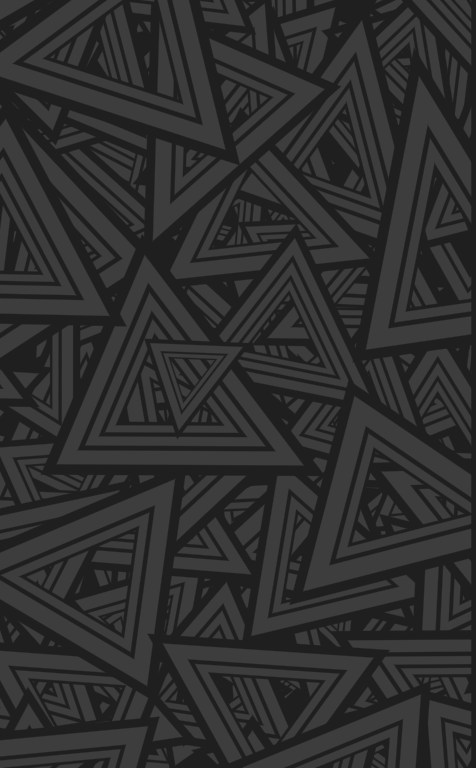
This pattern is drawn by a WebGL 2 fragment shader. Its source:

```glsl
#version 300 es
precision highp float;
// Draws a dense pile of hollow, striped triangles in two dark greys.

uniform vec2 u_resolution;
out vec4 fragColor;

const int LAYERS = 11;

vec4 hash4(vec3 seed) {
    vec4 h = fract(seed.xyzx * vec4(0.1031, 0.1030, 0.0973, 0.1099));
    h += dot(h, h.wzxy + 33.33);
    return fract((h.xxyz + h.yzzw) * h.zywx);
}

vec2 direction(float angle) {
    return vec2(cos(angle), sin(angle));
}

// Soft-edged interval: 1 between low and high, 0 outside.
float band(float x, float low, float high, float soft) {
    return clamp((x - low) / soft + 0.5, 0.0, 1.0)
         * clamp((high - x) / soft + 0.5, 0.0, 1.0);
}

// Returns (stripe brightness, coverage) of one frame around the origin.
vec2 triangleFrame(vec2 p, float inradius, vec4 rnd, float soft) {
    // Three slightly skewed sides, each touching the inscribed circle
    float turn = 6.2832 * rnd.x;
    float reach = max(dot(p, direction(turn)),
                  max(dot(p, direction(turn + 2.094 + 0.4 * (rnd.y - 0.5))),
                      dot(p, direction(turn + 4.189 + 0.4 * (rnd.z - 0.5)))));
    float depth = 1.0 - reach / inradius;
    soft /= inradius;

    // Wide outer stripe, then one or two thinner ones
    float outer = mix(0.17, 0.29, rnd.w);
    float middle = outer + 0.07;
    float inner = middle + 0.19;
    float light = band(depth, 0.0, outer, soft)
                + band(depth, middle, middle + 0.13, soft);
    float hole = middle + 0.18;
    if (rnd.w < 0.5) {
        light += band(depth, inner, inner + 0.1, soft);
        hole = inner + 0.15;
    }
    return vec2(light, band(depth, -0.15, hole, soft));
}

void main() {
    vec2 uv = gl_FragCoord.xy / u_resolution.x;
    float soft = 1.3 / u_resolution.x;
    float light = 0.0;
    float unseen = 1.0;

    // Layers from front to back, each a turned grid of jittered triangles
    for (int layer = 0; layer < LAYERS; layer++) {
        float level = float(layer);
        bool accents = layer == 0;
        float size = accents ? 0.2 : mix(0.48, 0.25, (level - 1.0) / 9.0);
        float presence = accents ? 0.05 : 0.87;
        vec2 axis = direction(level * 1.7 + 0.3);
        vec2 grid = mat2(axis.x, axis.y, -axis.y, axis.x) * uv / size + level * 7.3;
        vec2 home = floor(grid);

        for (int k = 0; k < 9; k++) {
            vec2 cell = home + vec2(k % 3, k / 3) - 1.0;
            vec4 place = hash4(vec3(cell, level + 3.0));
            if (place.w > presence) continue;
            vec4 shape = hash4(vec3(cell, level + 41.0));
            vec2 center = cell + 0.5 + 0.65 * (place.xy - 0.5);
            vec2 frame = triangleFrame(grid - center, mix(0.23, 0.31, place.z),
                                       shape, soft / size);
            light += unseen * frame.y * frame.x;
            unseen *= 1.0 - frame.y;
        }
        if (unseen < 0.01) break;
    }

    // Narrow dark margin along the right side
    light *= band(uv.x, -1.0, 0.99, soft);

    vec3 charcoal = vec3(0.12);
    vec3 grey = vec3(0.24);
    fragColor = vec4(mix(charcoal, grey, clamp(light, 0.0, 1.0)), 1.0);
}
```
